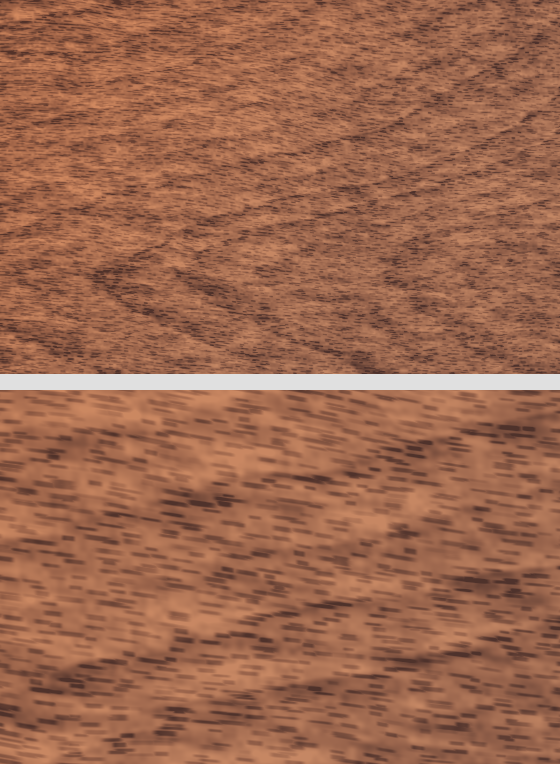
Top: the whole. Bottom: its middle third, enlarged.
This texture is drawn by a Shadertoy shader. Its source:

```glsl
// Walnut-like wood board with nested cathedral rings, fine fibres and short dark pores.

#define AXIS_Y 0.28
#define RING_RATE 3.8
#define RING_DEPTH 0.36
#define PORE_DEPTH 0.45
#define FIBRE_DEPTH 0.42
#define BASE_TONE 0.73
#define PORE_LAYERS 3
#define DARK_WOOD vec3(0.36, 0.23, 0.19)
#define MID_WOOD vec3(0.60, 0.39, 0.29)
#define LIGHT_WOOD vec3(0.79, 0.54, 0.39)

float hash(vec2 p) {
    return fract(sin(dot(p, vec2(127.1, 311.7))) * 43758.5453);
}

float noise(vec2 p) {
    vec2 cell = floor(p), f = fract(p);
    f = f * f * (3.0 - 2.0 * f);
    float low = mix(hash(cell), hash(cell + vec2(1.0, 0.0)), f.x);
    float high = mix(hash(cell + vec2(0.0, 1.0)), hash(cell + 1.0), f.x);
    return mix(low, high, f.y);
}

// Noise centred on zero
float ripple(vec2 p) {
    return noise(p) - 0.5;
}

// Growth rings: pointed arches that open to the right and flatten far above the axis
float rings(vec2 p) {
    float dy = p.y - AXIS_Y + 0.04 * ripple(p * 3.0 + 5.0);
    float blunt = 0.015 + 0.05 * p.x;
    float away = sqrt(dy * dy + blunt * blunt) - blunt;
    float slope = dy > 0.0 ? 2.9 : 2.0;
    float bend = mix(1.0, 0.2 + 0.5 * p.x, smoothstep(0.05, 0.4, dy));
    float level = p.x * bend - slope * away;
    level += 0.16 * ripple(p * vec2(3.0, 6.0)) + 0.07 * ripple(p * vec2(14.0, 60.0));
    float ring = level * RING_RATE + 0.2;
    float s = fract(ring);
    float strength = 0.55 + 0.75 * hash(vec2(floor(ring), 3.0));
    return strength * smoothstep(0.0, 0.14, s) * (1.0 - s) * (1.0 - s);
}

// One layer of short soft strokes, one per cell of a staggered grid
float pores(vec2 p, vec2 size, float reach, float seed, float pixel) {
    vec2 g = p / size;
    g.x += 7.0 * hash(vec2(floor(g.y), seed));
    vec2 cell = floor(g);
    float pick = hash(cell + seed);
    float pick2 = hash(cell + seed + 19.7);
    vec2 centre = vec2(0.5 + 0.1 * (pick - 0.5), 0.35 + 0.3 * pick2);
    vec2 d = (fract(g) - centre) * size;
    float halfLength = size.x * reach * mix(0.22, 0.44, pick2);
    float taper = 1.0 - smoothstep(0.4, 1.0, abs(d.x) / halfLength);
    float halfWidth = mix(0.0011, 0.0022, pick);
    float soft = 0.5 * pixel + 0.0006;
    float line = 1.0 - smoothstep(halfWidth - soft, halfWidth + soft, abs(d.y));
    return line * taper * smoothstep(0.1, 0.5, hash(cell + seed + 41.3));
}

void mainImage(out vec4 fragColor, in vec2 fragCoord) {
    vec2 p = fragCoord / iResolution.y;
    float pixel = 1.0 / iResolution.y;

    // Figured zone at the lower right, straight grain at the upper left
    float figure = smoothstep(-0.4, 1.1, p.x - 0.8 * (p.y - 0.3));

    // Grain coordinates wander gently
    vec2 g = p;
    g.y += 0.05 * ripple(p * vec2(2.0, 3.0)) + 0.010 * ripple(p * vec2(9.0, 14.0));
    g.y += 0.06 * figure * p.x;

    // Broad rings and streaks
    float ring = rings(p);
    float tone = BASE_TONE - RING_DEPTH * ring;
    tone += 0.30 * (1.0 - 0.6 * figure) * ripple(g * vec2(2.0, 32.0) + 11.0);
    tone += 0.14 * ripple(p * 4.0 + 31.0);

    // Fibres, bright flecks and fine speckle
    float fibre = ripple(g * vec2(mix(13.0, 26.0, 0.5), 75.0));
    fibre += 0.8 * ripple(g * vec2(38.0, 165.0) + 7.0);
    tone += FIBRE_DEPTH * fibre;
    tone += 0.22 * ripple(g * vec2(150.0, 170.0) + 3.0);

    // Pores, shorter in the figured zone
    float reach = mix(1.05, 0.72, figure);
    float pore = 0.0;
    for (int i = 0; i < PORE_LAYERS; i++) {
        float k = float(i);
        vec2 size = vec2(0.062 - 0.012 * k, 0.0105 - 0.0013 * k);
        vec2 shifted = g + vec2(0.37, 0.0041) * k;
        pore = max(pore, pores(shifted, size, reach, 13.0 * k + 1.0, pixel));
    }
    tone -= PORE_DEPTH * pore * (0.85 + 0.5 * ring);

    // Slightly darker corners
    vec2 edge = fragCoord / iResolution.xy - 0.5;
    tone -= 0.25 * dot(edge, edge) - 0.03;

    // Tone to colour, warmer in straight grain and browner in the figure
    vec3 wood = mix(DARK_WOOD, MID_WOOD, clamp(tone * 2.0, -0.2, 1.0));
    wood = mix(wood, LIGHT_WOOD, clamp(tone * 2.0 - 1.0, 0.0, 1.0));
    wood *= mix(vec3(1.04, 0.99, 0.95), vec3(0.97, 0.98, 1.01), figure);
    fragColor = vec4(wood, 1.0);
}
```
